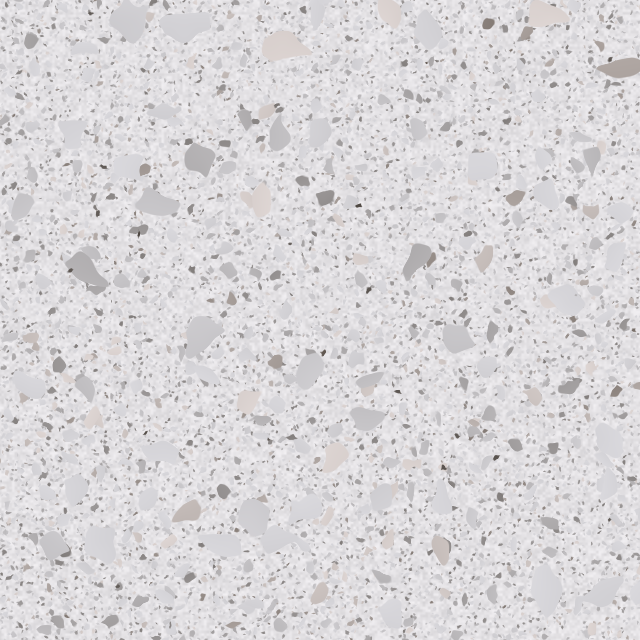
Reproduce this texture procedurally as a three.js fragment shader.

```glsl
varying vec2 vUv;

const float TAU = 6.2831853;
const float EDGE = 0.0012;
const int SIDES = 6;

const vec3 GROUND = vec3(0.893, 0.885, 0.896);
const vec3 PALE_STONE = vec3(0.842, 0.838, 0.855);
const vec3 DARK_STONE = vec3(0.47, 0.45, 0.44);
const vec3 WARM_TINT = vec3(1.02, 0.985, 0.955);

float hash(vec2 p) {
  return fract(sin(dot(p, vec2(127.1, 311.7))) * 43758.5453);
}

vec2 hash2(vec2 p) {
  return vec2(hash(p), hash(p + 41.3));
}

float valueNoise(vec2 p) {
  vec2 cell = floor(p);
  vec2 f = fract(p);
  f = f * f * (3.0 - 2.0 * f);
  float low = mix(hash(cell), hash(cell + vec2(1.0, 0.0)), f.x);
  float high = mix(hash(cell + vec2(0.0, 1.0)), hash(cell + 1.0), f.x);
  return mix(low, high, f.y);
}

vec2 rotate(vec2 p, float angle) {
  float c = cos(angle);
  float s = sin(angle);
  return vec2(c * p.x - s * p.y, s * p.x + c * p.y);
}

// Irregular polygon of about unit radius, corners rounded by a smooth maximum
float shardDistance(vec2 p, vec2 seed, float sharpness) {
  float total = 0.0;
  for (int i = 0; i < SIDES; i++) {
    vec2 rnd = hash2(seed + float(i) * 7.31);
    float angle = (float(i) + 0.8 * rnd.x) * TAU / float(SIDES);
    float side = dot(p, vec2(cos(angle), sin(angle))) - mix(0.6, 1.05, rnd.y);
    total += exp(sharpness * side);
  }
  return log(total) / sharpness;
}

// Pale stones are cool and common, dark ones rare; a few are warm
vec3 stoneColor(vec2 seed, float darkness, float rarity) {
  float tone = pow(hash(seed + 3.7), rarity) * darkness;
  vec3 stone = mix(PALE_STONE, DARK_STONE, tone);
  return stone * mix(vec3(1.0), WARM_TINT, step(0.85, hash(seed + 9.1)));
}

// One jittered layer of stones laid over the given colour
vec3 scatterStones(vec3 color, vec2 uv, float cells, float density,
                   float maxRadius, float darkness, float rarity) {
  vec2 home = floor(uv * cells);
  // Bent coordinates make the outlines uneven
  vec2 bend = vec2(valueNoise(uv / maxRadius * 1.3),
                   valueNoise(uv / maxRadius * 1.3 + 57.0)) - 0.5;
  for (int y = -1; y <= 1; y++) {
    for (int x = -1; x <= 1; x++) {
      vec2 cell = home + vec2(float(x), float(y));
      vec2 seed = cell + cells * 1.37;
      if (hash(seed + 17.9) > density) continue;

      vec2 center = (cell + mix(vec2(0.12), vec2(0.88), hash2(seed))) / cells;
      float radius = maxRadius * mix(0.42, 1.0, hash(seed + 5.3));
      vec2 p = (uv - center) / radius;
      if (dot(p, p) > 9.0) continue;

      float stretch = mix(1.0, 1.45, hash(seed + 23.5));
      p = rotate(p + bend * 0.6, TAU * hash(seed + 31.1));
      p *= vec2(1.0 / stretch, stretch);

      float dist = shardDistance(p, seed, 9.0) * radius;
      float cover = 1.0 - smoothstep(-EDGE, EDGE, dist);
      vec3 stone = stoneColor(seed, darkness, rarity) + 0.012 * p.y;
      color = mix(color, stone, cover);
    }
  }
  return color;
}

// Fine mineral mottling of the binder
vec3 binder(vec2 uv) {
  float fine = valueNoise(uv * 240.0) - 0.5;
  float medium = valueNoise(uv * 110.0 + 19.0) - 0.5;
  return GROUND + 0.085 * fine + 0.035 * medium;
}

void main() {
  vec3 color = binder(vUv);
  color = scatterStones(color, vUv, 130.0, 0.48, 0.0033, 0.95, 2.2);
  color = scatterStones(color, vUv, 56.0, 0.48, 0.0066, 0.9, 2.5);
  color = scatterStones(color, vUv, 24.0, 0.46, 0.0140, 0.9, 3.0);
  color = scatterStones(color, vUv, 11.0, 0.58, 0.0340, 0.5, 4.0);
  // Sparse near-black flecks
  color = scatterStones(color, vUv, 17.0, 0.16, 0.0050, 1.5, 0.6);
  gl_FragColor = vec4(clamp(color, 0.0, 1.0), 1.0);
}
```
